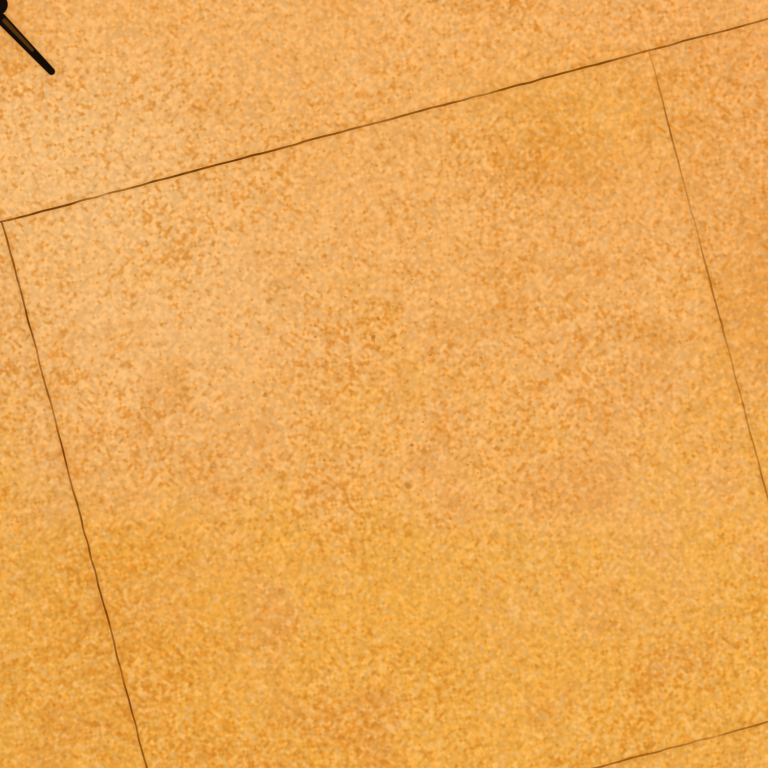
A WebGL 1 fragment shader for this texture:

```glsl
precision highp float;
// Warm sandstone floor: large square tiles on a tilted grid with thin dark joints.
// Layered value noise gives cloudy tints and fine grain, hashed cells scatter pits,
// and a tapered dark rod lies over the upper left corner.
uniform vec2 u_resolution;

const vec3 PEACH = vec3(0.945, 0.680, 0.375);
const vec3 ROSE  = vec3(0.940, 0.640, 0.345);
const vec3 CREAM = vec3(0.960, 0.755, 0.500);
const vec3 GOLD  = vec3(0.935, 0.665, 0.275);
const vec3 OCHRE = vec3(0.840, 0.500, 0.130);
const vec3 JOINT = vec3(0.420, 0.220, 0.030);
const vec3 ROD   = vec3(0.085, 0.050, 0.025);

const vec2 TILE_CORNER = vec2(0.003, 0.711);
const vec2 TILE_SIZE = vec2(0.871, 0.885);
const float TILT = 0.259;

float hash(vec2 p) {
  vec3 q = fract(vec3(p.xyx) * 0.1031);
  q += dot(q, q.yzx + 33.33);
  return fract((q.x + q.y) * q.z);
}

float noise(vec2 p) {
  vec2 i = floor(p), f = fract(p);
  f = f * f * (3.0 - 2.0 * f);
  return mix(mix(hash(i), hash(i + vec2(1.0, 0.0)), f.x),
             mix(hash(i + vec2(0.0, 1.0)), hash(i + vec2(1.0)), f.x), f.y);
}

float fbm(vec2 p) {
  float sum = 0.0, amp = 0.5;
  for (int i = 0; i < 5; i++) {
    sum += amp * noise(p);
    p = mat2(1.6, 1.2, -1.2, 1.6) * p + 17.3;
    amp *= 0.5;
  }
  return sum / 0.97;
}

// Soft round glow, 1 at its centre
float glow(vec2 p, vec2 centre, vec2 radius) {
  vec2 d = (p - centre) / radius;
  return exp(-dot(d, d));
}

// Distance to a segment whose radius tapers from ra to rb
float taperedRod(vec2 p, vec2 a, vec2 b, float ra, float rb) {
  vec2 d = b - a;
  float t = clamp(dot(p - a, d) / dot(d, d), 0.0, 1.0);
  return length(p - a - d * t) - mix(ra, rb, t);
}

// Sparse irregular pits, one candidate per cell
float pits(vec2 p, float cells, float density) {
  vec2 q = p * cells, id = floor(q);
  vec2 centre = 0.3 + 0.4 * vec2(hash(id + 3.7), hash(id + 9.1));
  float radius = mix(0.12, 0.28, hash(id + 5.3));
  float d = length(fract(q) - centre) + 0.2 * (noise(q * 6.0) - 0.5);
  return step(1.0 - density, hash(id + 1.9)) * (1.0 - smoothstep(radius * 0.2, radius, d));
}

// Coverage of a line at distance d with a given half width
float stroke(float d, float halfWidth, float px) {
  return 1.0 - smoothstep(halfWidth - px * 0.5, halfWidth + px, abs(d));
}

// Cloudy tint: gold low down, peach above, cream at the left, rose at upper right
vec3 stoneTint(vec2 p, vec2 tile) {
  float cloud = fbm(p * 4.0 + 2.0) - 0.5;
  float patches = fbm(p * 14.0 + 31.0) - 0.5;
  vec3 c = mix(GOLD, PEACH, smoothstep(0.12, 0.60, p.y + 0.5 * cloud + 0.5 * patches));
  float light = glow(p, vec2(0.16, 0.60), vec2(0.24, 0.22)) + glow(p, vec2(0.06, 0.82), vec2(0.20, 0.12));
  c = mix(c, CREAM, clamp(0.55 * light + 0.4 * patches, 0.0, 0.7));
  c = mix(c, ROSE, 0.6 * glow(p, vec2(0.97, 0.88), vec2(0.28, 0.18)));
  c = mix(c, GOLD, 0.6 * glow(p, vec2(0.76, 0.85), vec2(0.16, 0.08)));
  c = mix(c, OCHRE, 0.3 * glow(p, vec2(1.0, 0.62), vec2(0.08, 0.14)));
  c = mix(c, OCHRE, 0.2 * glow(p, vec2(0.18, 0.20), vec2(0.14, 0.16)));
  c = mix(c, OCHRE, 0.28 * smoothstep(0.05, 0.3, cloud * 0.4 + patches * 0.8));
  return c * (1.0 + 0.03 * (hash(tile + 21.0) - 0.5));
}

// Sandy grain: fine dark and light flecks, denser where the stone is worn
vec3 addGrain(vec3 c, vec2 p) {
  vec2 g = mat2(0.8, 0.6, -0.6, 0.8) * p;
  float fine = noise(g * 165.0) * 0.45 + noise(g.yx * 270.0 + 40.0) * 0.55;
  float wear = fbm(p * 9.0 + 55.0) - 0.5;
  c = mix(c, OCHRE, 0.62 * smoothstep(0.50, 0.95, fine + 0.4 * wear));
  c = mix(c, CREAM, 0.5 * smoothstep(0.52, 0.15, fine));
  return c * (1.0 + 0.13 * (noise(g * 240.0 + 80.0) - 0.5));
}

void main() {
  float px = 1.0 / min(u_resolution.x, u_resolution.y);
  vec2 uv = gl_FragCoord.xy * px;

  // Tilted tile grid
  vec2 along = vec2(cos(TILT), sin(TILT));
  vec2 rel = uv - TILE_CORNER;
  vec2 grid = vec2(dot(rel, along), dot(rel, vec2(along.y, -along.x))) / TILE_SIZE;
  vec2 nearest = floor(grid + 0.5);
  vec2 toJoint = (grid - nearest) * TILE_SIZE + 0.0016 * (noise(uv * 55.0) - 0.5);

  // Stone surface
  vec3 color = addGrain(stoneTint(uv, floor(grid)), uv);
  float pitted = 0.3 + 0.7 * glow(uv, vec2(0.50, 0.50), vec2(0.20, 0.20));
  float pit = max(pits(uv, 42.0, 0.07), 0.7 * pits(uv + 0.37, 80.0, 0.06));
  color = mix(color, OCHRE * 0.85, 0.75 * pit * pitted);

  // Joints: thin and broken, fainter at the right, with a soft shade beside them
  vec2 strength = mix(vec2(0.72, 0.76), vec2(0.38, 0.55), clamp(nearest, 0.0, 1.0));
  strength.x *= mix(1.0, 0.15, step(grid.y, 0.0));
  strength *= 0.45 + 0.8 * noise(uv * 24.0 + 7.0) + 0.3 * (noise(uv * 110.0) - 0.5);
  vec2 shade = exp(-abs(toJoint) / 0.003) * strength;
  color = mix(color, OCHRE * 0.9, 0.6 * max(shade.x, shade.y));
  float joint = max(stroke(toJoint.x, 0.0008, px) * strength.x, stroke(toJoint.y, 0.0009, px) * strength.y);
  color = mix(color, JOINT, clamp(joint, 0.0, 1.0));

  // Dark rod with a rounded root and a thin highlight
  float rod = taperedRod(uv, vec2(0.0, 0.977), vec2(0.067, 0.907), 0.007, 0.0045);
  rod = min(rod, length(uv - vec2(-0.004, 0.994)) - 0.014);
  float sheen = taperedRod(uv, vec2(0.006, 0.973), vec2(0.042, 0.935), 0.0015, 0.0006);
  vec3 rodColor = mix(ROD, OCHRE * 0.6, 0.6 * (1.0 - smoothstep(0.0, 0.003, sheen)));
  color = mix(color, OCHRE * 0.8, 0.3 * exp(-max(rod, 0.0) / 0.006));
  color = mix(color, rodColor, 1.0 - smoothstep(-px, px, rod));

  gl_FragColor = vec4(color, 1.0);
}
```
